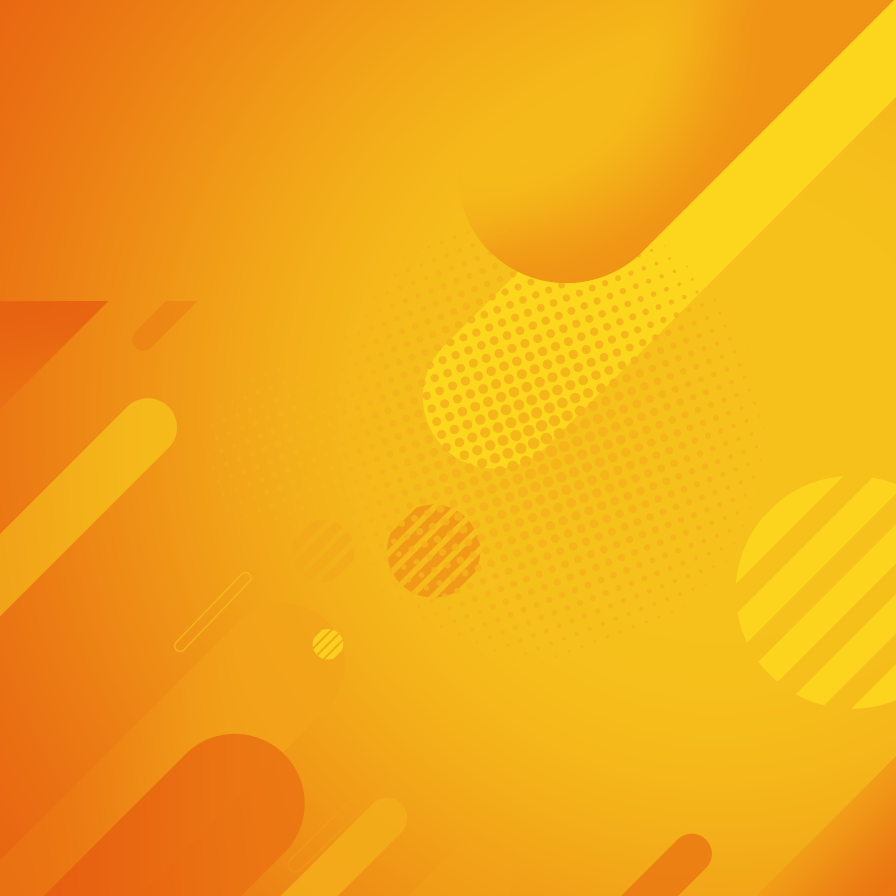
Reproduce this background procedurally as a WebGL 1 fragment shader.

```glsl
precision highp float;
// Warm abstract backdrop: a gold radial glow falling to orange at the left,
// layered with 45-degree rounded bars, striped discs and a halftone patch.
// Every shape is a signed distance, painted back to front.
uniform vec2 u_resolution;

const vec3 GOLD = vec3(0.965, 0.755, 0.105);
const vec3 YELLOW = vec3(0.99, 0.84, 0.115);
const vec3 AMBER = vec3(0.95, 0.64, 0.095);
const vec3 ORANGE = vec3(0.92, 0.46, 0.07);
const vec3 EMBER = vec3(0.905, 0.37, 0.065);

// Antialiased coverage of a signed distance
float fill(float d) {
  return clamp(0.5 - d * u_resolution.y, 0.0, 1.0);
}

// Rounded bar between two points
float bar(vec2 p, vec2 a, vec2 b, float r) {
  vec2 ab = b - a;
  float t = clamp(dot(p - a, ab) / dot(ab, ab), 0.0, 1.0);
  return length(p - a - ab * t) - r;
}

// Long diagonal bar with one visible end; reach is signed
float ray(vec2 p, vec2 end, float reach, float r) {
  return bar(p, end, end + reach, r);
}

// Disc cut by diagonal gaps
float stripedDisc(vec2 p, vec2 c, float r, float period, float gap, float phase) {
  float s = p.x - p.y - phase;
  float toGap = abs(fract(s / period + 0.5) - 0.5) * period;
  return max(length(p - c) - r, (gap * 0.5 - toGap) * 0.707);
}

// Tilted dot grid whose dots shrink away from the centre
float halftone(vec2 p, vec2 c, float reach, float size) {
  vec2 q = mat2(0.934, -0.358, 0.358, 0.934) * (p - c);
  float pitch = 0.0154;
  vec2 cell = fract(q / pitch) - 0.5;
  float fade = sqrt(max(0.0, 1.0 - length(p - c) / reach));
  return fill(length(cell) * pitch - size * fade) * smoothstep(0.0, 0.3, fade);
}

void main() {
  vec2 p = gl_FragCoord.xy / u_resolution;
  float across = p.x - p.y;

  // Radial background
  vec3 col = mix(GOLD, EMBER, smoothstep(0.25, 1.08, length(p - vec2(0.8, 0.54))));

  // Clipped wedge and stub at the left
  float below = p.y - 0.664;
  float wedge = fill(max(below, (across + 0.543) * 0.707));
  col = mix(col, EMBER, wedge * (0.25 + 0.6 * smoothstep(0.53, 0.66, p.y)));
  float stub = fill(max(below, ray(p, vec2(0.16, 0.621), 0.2, 0.0125)));
  col = mix(col, ORANGE, 0.45 * stub);

  // Bars entering from the lower left
  float goldBar = fill(ray(p, vec2(0.165, 0.523), -0.5, 0.0325));
  col = mix(col, GOLD, goldBar * mix(0.6, 0.85, smoothstep(0.0, 0.2, p.x)));
  float wideBar = fill(ray(p, vec2(0.316, 0.258), -0.6, 0.069));
  col = mix(col, mix(ORANGE, AMBER, smoothstep(0.02, 0.28, p.x)), 0.75 * wideBar);
  float emberBar = fill(ray(p, vec2(0.262, 0.103), -0.5, 0.078));
  col = mix(col, mix(EMBER, ORANGE, smoothstep(0.05, 0.33, p.x)), 0.92 * emberBar);
  col = mix(col, mix(AMBER, GOLD, 0.3), 0.9 * fill(ray(p, vec2(0.432, 0.087), -0.4, 0.0225)));
  col = mix(col, AMBER, 0.4 * fill(ray(p, vec2(0.534, 0.023), -0.3, 0.039)));
  col = mix(col, ORANGE, 0.8 * fill(ray(p, vec2(0.772, 0.047), -0.3, 0.0225)));

  // Thin outlined bars
  float slim = bar(p, vec2(0.201, 0.279), vec2(0.274, 0.355), 0.006);
  col = mix(col, GOLD, 0.65 * fill(abs(slim) - 0.0009));
  float faint = bar(p, vec2(0.33, 0.035), vec2(0.443, 0.147), 0.008);
  col = mix(col, AMBER, 0.4 * fill(abs(faint) - 0.0008));

  // Lower right corner, darkening outward
  vec3 corner = mix(AMBER, ORANGE, smoothstep(0.8, 1.0, across));
  col = mix(col, corner, fill((0.844 - across) * 0.707));

  // Bright bar and striped discs
  col = mix(col, YELLOW, fill(ray(p, vec2(0.552, 0.557), 0.7, 0.08)));
  col = mix(col, YELLOW, 0.88 * fill(stripedDisc(p, vec2(0.951, 0.339), 0.13, 0.078, 0.034, 0.49)));
  col = mix(col, vec3(0.945, 0.59, 0.09),
    0.9 * fill(stripedDisc(p, vec2(0.484, 0.385), 0.052, 0.0245, 0.009, 0.1)));
  col = mix(col, AMBER, 0.45 * fill(stripedDisc(p, vec2(0.361, 0.385), 0.035, 0.0245, 0.009, 0.0)));
  col = mix(col, YELLOW, 0.85 * fill(stripedDisc(p, vec2(0.366, 0.281), 0.017, 0.012, 0.003, 0.085)));

  // Halftone patches
  vec3 dotColor = vec3(0.957, 0.7, 0.1);
  col = mix(col, dotColor, 0.9 * halftone(p, vec2(0.6, 0.515), 0.26, 0.0066));
  col = mix(col, GOLD, 0.2 * halftone(p, vec2(0.32, 0.5), 0.1, 0.004));

  // Shaded bar over the bright one, lit by a soft gold spot
  float shade = smoothstep(0.14, 0.29, length(p - vec2(0.57, 0.96)));
  vec3 shadeColor = mix(vec3(0.96, 0.725, 0.1), vec3(0.94, 0.58, 0.085), shade);
  float veil = smoothstep(-0.36, -0.12, across);
  col = mix(col, shadeColor, veil * fill(ray(p, vec2(0.632, 0.805), 0.6, 0.121)));

  gl_FragColor = vec4(col, 1.0);
}
```
